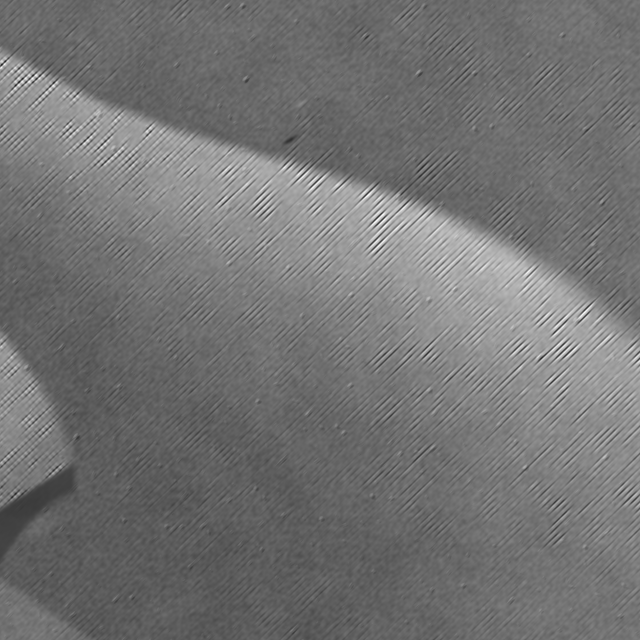
Give the GLSL for this texture, as a WebGL 2 fragment shader.

```glsl
#version 300 es
precision highp float;

uniform vec2 u_resolution;
out vec4 fragColor;

vec2 hashGradient(vec2 cell) {
    vec3 h = fract(cell.xyx * vec3(0.1031, 0.1030, 0.0973));
    h += dot(h, h.yzx + 33.33);
    float angle = 6.2832 * fract((h.x + h.y) * h.z);
    return vec2(cos(angle), sin(angle));
}

float gradientNoise(vec2 p) {
    vec2 i = floor(p), f = fract(p);
    vec2 u = f * f * f * (f * (f * 6.0 - 15.0) + 10.0);
    float a = dot(hashGradient(i), f);
    float b = dot(hashGradient(i + vec2(1, 0)), f - vec2(1, 0));
    float c = dot(hashGradient(i + vec2(0, 1)), f - vec2(0, 1));
    float d = dot(hashGradient(i + vec2(1, 1)), f - vec2(1, 1));
    return mix(mix(a, b, u.x), mix(c, d, u.x), u.y);
}

float fbm(vec2 p) {
    float sum = 0.0, gain = 0.6;
    for (int i = 0; i < 4; i++) {
        sum += gain * gradientNoise(p);
        p = mat2(1.6, 1.2, -1.2, 1.6) * p + 7.3;
        gain *= 0.55;
    }
    return sum;
}

// 1 where the signed value is below zero, with a soft border
float inside(float d, float softness) {
    return 1.0 - smoothstep(-softness, softness, d);
}

// Short slanted stroke with a soft outline
float stroke(vec2 p, vec2 center, vec2 size) {
    vec2 q = mat2(0.85, -0.53, 0.53, 0.85) * (p - center);
    return exp(-dot(q / size, q / size));
}

void main() {
    vec2 p = gl_FragCoord.xy / u_resolution;
    float x = p.x, y = p.y;

    // Large ridge, bright along its crest and fading downward
    float crest = 0.922 + x * (-0.652 + x * (0.852 - 0.656 * x));
    crest += 0.004 * gradientNoise(vec2(x * 18.0, 2.5));
    float depth = crest - y;
    float ridge = inside(-depth - 0.004, mix(0.013, 0.045, x * x * x * x));
    float reach = mix(0.19, 0.25, smoothstep(0.0, 0.35, x));
    float glow = exp(-pow(max(depth, 0.0) / reach, 1.5));
    float body = mix(0.355, 0.445, smoothstep(0.4, 1.0, x));
    body += glow * mix(0.26, 0.3, smoothstep(0.1, 0.5, x)) * (1.0 - 0.35 * smoothstep(0.75, 1.0, x));

    // Plain backdrop, darker close to the crest
    float backdrop = 0.415 + 0.03 * smoothstep(0.6, 1.0, x);
    backdrop -= 0.03 * exp(-max(-depth, 0.0) / 0.06);
    float shade = mix(backdrop, body, ridge);

    // Lower left: pale block, its shadow and a corner wedge
    float lift = clamp((y - 0.28) / 0.2, 0.0, 1.4);
    float side = x - 0.112 + 0.112 * pow(lift, 1.5);
    float base = 0.203 + 0.62 * x;
    float shadowFloor = 0.121 + x * (1.6 - 5.6 * x);
    float block = inside(side, 0.016) * inside(base - y, 0.008);
    float shadow = inside(x - 0.117, 0.007) * inside(y - base, 0.008);
    shadow *= inside(shadowFloor - y, 0.011);
    float wedge = inside(y - 0.095 + 0.655 * x, 0.012);
    shade = mix(shade, 0.46 + 0.55 * max(y - base, 0.0), block);
    shade = mix(shade, 0.25, shadow);
    shade = mix(shade, 0.44, wedge);
    shade += 0.05 * stroke(p, vec2(0.065, 0.18), vec2(0.035, 0.014));

    // Cloudy tone
    vec2 slant = vec2(x + y, x - y) * 0.7071;
    float patches = smoothstep(-0.12, 0.28, fbm(p * 5.0 + 3.0));
    float calm = 1.0 - 0.85 * shadow;
    shade += 0.055 * fbm(p * 11.0);

    // Faint grain: slanted fibres over a square crumb
    float fibre = gradientNoise(slant * vec2(60.0, 190.0));
    float crumb = gradientNoise(p * 140.0 + 17.0);
    shade += calm * (0.05 * fibre + 0.045 * crumb);

    // Straight thin lines whose contrast bursts and dies along their length
    float phase = 6.2832 * 94.0 * (0.97 * x - y) + 0.9 * gradientNoise(p * 7.0);
    float lines = sin(phase) + 0.35 * sin(2.0 * phase + 0.8);
    float cross = sin(6.2832 * 94.0 * (x + y));
    float burst = exp(2.6 * gradientNoise(slant * vec2(24.0, 75.0) + 11.0)
        + 1.6 * gradientNoise(p * 21.0 + 5.0)) - 0.3;
    burst = clamp(burst, 0.0, 2.4);
    float farCorner = smoothstep(0.45, 0.7, x) * (1.0 - 0.6 * smoothstep(0.85, 1.0, x));
    float lowerSlope = 0.7 * smoothstep(0.35, 0.65, x) * inside(depth - 0.36, 0.2);
    float slope = ridge * max(glow, lowerSlope);
    float loose = patches * mix(0.035 + 0.025 * farCorner, 0.012 + 0.025 * farCorner, ridge);
    float strength = 0.005 + loose + 0.1 * slope * (0.75 + 0.35 * patches);
    strength = mix(strength, 0.065, block) * calm;
    float leftWeave = (1.0 - smoothstep(0.1, 0.45, x)) * max(slope, block);
    shade += strength * burst * (lines + 0.4 * leftWeave * cross);

    // Rare slim flecks, each pale with a dark underside
    vec2 fleckScale = vec2(50.0, 130.0);
    float fleck = gradientNoise(slant * fleckScale + 41.0);
    float under = gradientNoise((slant + vec2(0.0, -0.005)) * fleckScale + 41.0);
    shade += calm * 0.16 * smoothstep(0.4, 0.7, fleck);
    shade -= calm * 0.14 * smoothstep(0.4, 0.7, under);
    shade -= 0.2 * stroke(p, vec2(0.453, 0.781), vec2(0.013, 0.0035));
    shade += 0.1 * stroke(p, vec2(0.469, 0.837), vec2(0.013, 0.003));

    fragColor = vec4(vec3(clamp(shade, 0.0, 1.0)), 1.0);
}
```
